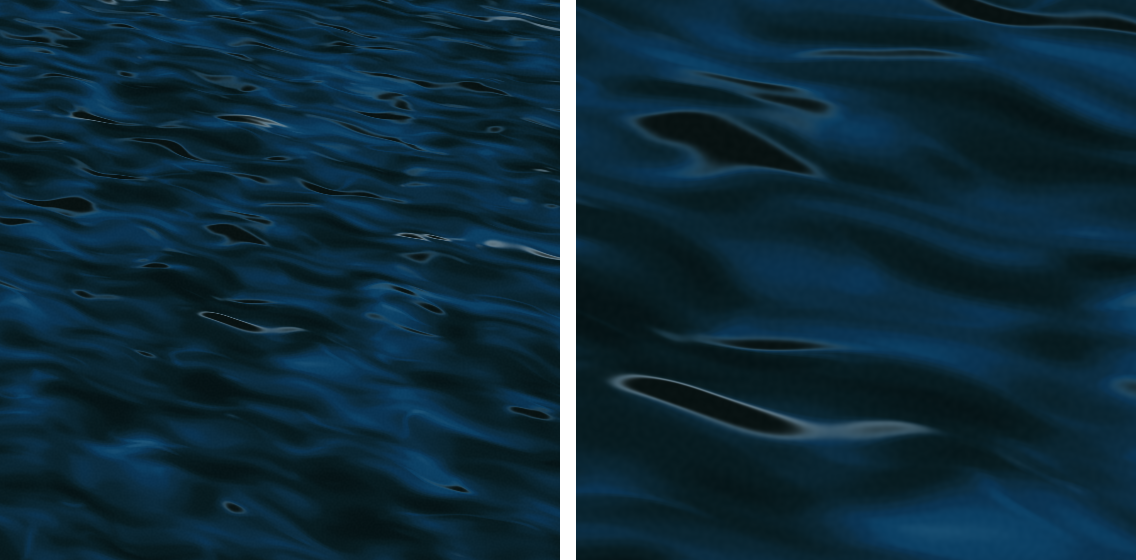
Left: the whole. Right: its middle third, enlarged.
Write a Shadertoy shader that draws this texture.

```glsl
// Dark blue rippled water seen at a low angle, with black glassy slicks and pale glints.

const float TILT = 0.45;           // how fast the surface recedes
const float SLANT = 0.26;          // crests fall towards the right
const vec2 SWELL_FREQ = vec2(2.0, 6.0);
const vec2 RIPPLE_FREQ = vec2(4.8, 18.0);
const vec2 SLICK_FREQ = vec2(4.8, 23.0);

const vec3 ABYSS = vec3(0.020, 0.075, 0.085);
const vec3 TROUGH = vec3(0.028, 0.108, 0.128);
const vec3 DEEP = vec3(0.038, 0.146, 0.195);
const vec3 SLOPE = vec3(0.045, 0.178, 0.260);
const vec3 BLUE = vec3(0.040, 0.203, 0.325);
const vec3 CREST = vec3(0.045, 0.252, 0.395);
const vec3 SHEEN = vec3(0.120, 0.335, 0.470);
const vec3 SLICK = vec3(0.030, 0.070, 0.070);
const vec3 RIM = vec3(0.150, 0.285, 0.360);
const vec3 GLINT = vec3(0.430, 0.520, 0.570);

float hash(vec2 p) {
    vec3 a = fract(p.xyx * vec3(0.1031, 0.1030, 0.0973));
    a += dot(a, a.yzx + 33.33);
    return fract((a.x + a.y) * a.z);
}

// Dot product of a random unit gradient with the offset from its lattice corner.
float corner(vec2 cell, vec2 offset) {
    float angle = 6.2832 * hash(cell);
    return dot(vec2(cos(angle), sin(angle)), offset);
}

float noise(vec2 p) {
    vec2 i = floor(p), f = fract(p);
    vec2 s = f * f * f * (f * (f * 6.0 - 15.0) + 10.0);
    vec2 e = vec2(1.0, 0.0);
    return mix(mix(corner(i, f), corner(i + e, f - e), s.x),
               mix(corner(i + e.yx, f - e.yx), corner(i + 1.0, f - 1.0), s.x), s.y);
}

// Height of the surface, roughly normal around zero.
float waveHeight(vec2 q) {
    float swell = noise(q * SWELL_FREQ + 31.0);
    float ripple = noise(q * RIPPLE_FREQ + 7.0);
    float chop = noise(q * RIPPLE_FREQ * 2.0 + 53.0);
    float fold = noise(q * RIPPLE_FREQ * vec2(0.8, 0.75) + 90.0);
    float ridge = 0.19 - sqrt(fold * fold + 0.0006);
    return 1.25 * swell + 1.4 * ripple + 0.85 * chop + 2.2 * ridge;
}

// Thin broken lines of light where a meandering field crosses zero.
float crestLine(vec2 q, float width) {
    float field = noise(q * RIPPLE_FREQ * vec2(0.9, 0.7) + 130.0) + 0.2 * noise(q * RIPPLE_FREQ * 2.0 + 64.0);
    float broken = smoothstep(0.02, 0.3, noise(q * vec2(6.0, 12.0) + 77.0));
    return broken * exp(-pow(field / width, 2.0));
}

// Positive inside the glassy black patches.
float slickField(vec2 q, float threshold) {
    return noise(q * SLICK_FREQ + 17.0) + 0.32 * noise(q * SLICK_FREQ * vec2(2.8, 2.0) + 71.0) - threshold;
}

// Palette by rank: 0 is the darkest water, 1 the brightest.
vec3 waterColor(float rank) {
    vec3 c = mix(ABYSS, TROUGH, smoothstep(0.0, 0.15, rank));
    c = mix(c, DEEP, smoothstep(0.15, 0.42, rank));
    c = mix(c, SLOPE, smoothstep(0.42, 0.66, rank));
    c = mix(c, BLUE, smoothstep(0.66, 0.84, rank));
    c = mix(c, CREST, smoothstep(0.84, 0.95, rank));
    return mix(c, SHEEN, smoothstep(0.95, 1.0, rank));
}

void mainImage(out vec4 fragColor, in vec2 fragCoord) {
    vec2 uv = fragCoord / iResolution.xy;

    // Perspective plane with slanted, gently meandering crests
    float nearness = 1.0 - TILT * uv.y;
    vec2 q = vec2((uv.x - 0.5) / nearness, 1.0 / (TILT * nearness));
    q.y += SLANT * q.x;
    q += vec2(0.07, 0.05) * vec2(noise(q * vec2(5.0, 9.0) + 11.0), noise(q * vec2(5.5, 10.0) + 43.0));

    // Slicks, rarer in the foreground, with approximate distance to their edge
    float threshold = mix(0.58, 0.375, smoothstep(0.1, 0.65, uv.y));
    float slick = slickField(q, threshold);
    float edge = slick * nearness * nearness / SLICK_FREQ.y;

    // Water body, brighter around the slicks
    float height = waveHeight(q) + 0.25 * (uv.y - 0.5) - 0.07;
    height += 0.6 * smoothstep(-0.2, 0.0, slick);
    height += 0.55 * crestLine(q, 0.06);
    vec3 color = waterColor(1.0 / (1.0 + exp(-2.6 * height)));

    // Rims catch the sky, in places strongly
    float gleam = smoothstep(0.22, 0.45, noise(q * vec2(3.0, 6.0) + 5.0) + 0.12 * (uv.x - 0.5));
    float rim = exp(-pow(edge / 0.0014, 2.0));
    color = mix(color, SLICK, smoothstep(-0.0006, 0.0010, edge));
    color = mix(color, mix(RIM, GLINT, gleam), rim * mix(0.7, 0.85, gleam));

    // Few small glints on open crests
    float spark = noise(q * vec2(11.0, 36.0) + 23.0) + 0.1 * (uv.x - 0.5);
    color = mix(color, GLINT, 0.5 * smoothstep(0.5, 0.66, spark) * smoothstep(0.1, 0.6, height));

    // Fine grain
    color += 0.012 * noise(uv * 230.0);
    fragColor = vec4(color, 1.0);
}
```
